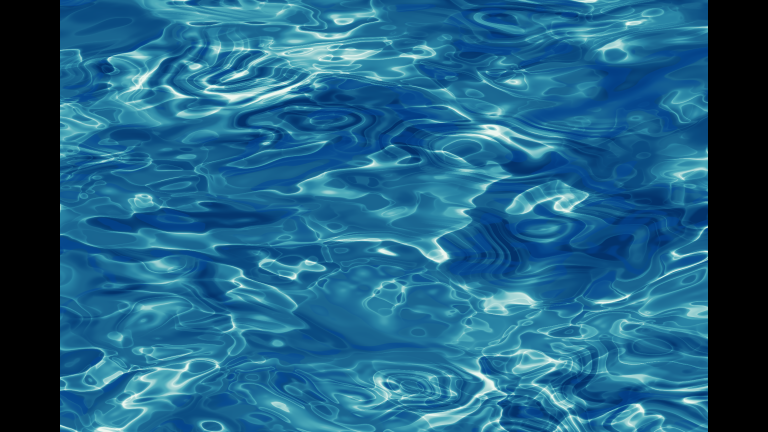
This texture is drawn by a Shadertoy shader. Its source:

```glsl
// Sunlit rippling pool water with refracted caustic lines, between two black side bars.

#define WATER_ASPECT 1.5    // width of the water relative to its height
#define WAVE_SCALE vec2(2.3, 4.8)
#define PERSPECTIVE 1.4     // how much the waves flatten towards the top
#define REFRACTION 0.30     // how far wave slopes bend the view of the floor
#define WAVE_ROUGHNESS 0.38 // strength of each finer wave octave
#define BASE_TONE 0.27
#define PATCH_CONTRAST 0.80
#define CAUSTIC_GAIN 0.85
#define STREAK_GAIN 0.85
#define STREAK_DENSITY 13.0
#define SAMPLES 3           // antialiasing grid per side

vec2 hashGradient(vec2 cell) {
    vec3 h = fract(vec3(cell.xyx) * vec3(0.1031, 0.1030, 0.0973));
    h += dot(h, h.yzx + 33.33);
    float angle = 6.2832 * fract((h.x + h.y) * h.z);
    return vec2(cos(angle), sin(angle));
}

float gradientNoise(vec2 p) {
    vec2 i = floor(p), f = fract(p);
    vec2 u = f * f * f * (f * (f * 6.0 - 15.0) + 10.0);
    vec2 e = vec2(1.0, 0.0);
    float a = dot(hashGradient(i), f);
    float b = dot(hashGradient(i + e.xy), f - e.xy);
    float c = dot(hashGradient(i + e.yx), f - e.yx);
    float d = dot(hashGradient(i + e.xx), f - e.xx);
    return mix(mix(a, b, u.x), mix(c, d, u.x), u.y);
}

// Height of the surface: a swell with smaller crossing waves
float waveHeight(vec2 p) {
    const mat2 turn = mat2(0.92, 0.39, -0.39, 0.92);
    float height = 0.0, amplitude = 1.0;
    for (int octave = 0; octave < 3; octave++) {
        height += amplitude * gradientNoise(p);
        p = turn * p * 1.95 + 7.3;
        amplitude *= WAVE_ROUGHNESS;
    }
    return height;
}

// Light fold: a crisp edge on one side, a soft glow on the other
float caustic(vec2 p) {
    float n = gradientNoise(p);
    return exp(n > 0.0 ? -9.0 * n : 38.0 * n);
}

vec3 waterRamp(float tone) {
    vec3 color = mix(vec3(0.01, 0.20, 0.42), vec3(0.04, 0.30, 0.51), smoothstep(-0.20, 0.12, tone));
    color = mix(color, vec3(0.10, 0.40, 0.57), smoothstep(0.10, 0.36, tone));
    color = mix(color, vec3(0.16, 0.52, 0.65), smoothstep(0.38, 0.62, tone));
    color = mix(color, vec3(0.30, 0.67, 0.73), smoothstep(0.58, 0.80, tone));
    color = mix(color, vec3(0.63, 0.83, 0.83), smoothstep(0.80, 1.03, tone));
    return mix(color, vec3(0.92, 0.97, 0.94), smoothstep(1.03, 1.35, tone));
}

vec3 waterColor(vec2 p) {
    vec2 surface = p * WAVE_SCALE + vec2(3.0, PERSPECTIVE * p.y * p.y);
    surface.y += 0.5 * gradientNoise(p * 1.7 + 4.0);

    // Surface slope and the floor point seen through it
    vec2 e = vec2(0.02, 0.0);
    float height = waveHeight(surface);
    vec2 slope = vec2(waveHeight(surface + e.xy), waveHeight(surface + e.yx)) - height;
    slope /= e.x;
    vec2 seen = surface + REFRACTION * slope;

    // Soft light patches, then wide, medium and fine caustics
    float tone = BASE_TONE + PATCH_CONTRAST * gradientNoise(seen * 1.05 + 11.0);
    float lit = smoothstep(-0.25, 0.30, gradientNoise(seen * 0.8 + 31.0));
    float fineLit = smoothstep(-0.15, 0.30, gradientNoise(surface * 0.9 + 47.0));
    tone += CAUSTIC_GAIN * lit * caustic(seen * 1.15 + 17.0);
    tone += 0.50 * CAUSTIC_GAIN * caustic(seen * 1.9 + 53.0) * (0.4 + 0.6 * fineLit);
    tone += 0.45 * CAUSTIC_GAIN * caustic(seen * 3.3 + 67.0) * fineLit;
    tone += 0.07 * slope.y;

    // Reflected streaks that follow the wave contours
    float streakZone = smoothstep(-0.08, 0.25, gradientNoise(surface * vec2(0.6, 0.9) + 71.0));
    vec2 along = vec2(surface.x * 0.8, height * STREAK_DENSITY + surface.y * 3.0);
    float streaks = gradientNoise(along) + 0.5 * caustic(along * vec2(1.0, 0.8) + 29.0) - 0.12;
    tone += STREAK_GAIN * streakZone * streaks;

    // Saturated blue tiles showing through the shaded water
    float tile = smoothstep(0.14, 0.20, gradientNoise(seen * 2.1 + 91.0));
    float shade = 1.0 - smoothstep(0.20, 0.60, tone);
    return mix(waterRamp(tone), vec3(0.01, 0.28, 0.60), 0.55 * tile * shade);
}

void mainImage(out vec4 fragColor, in vec2 fragCoord) {
    vec3 total = vec3(0.0);
    for (int j = 0; j < SAMPLES; j++) {
        for (int i = 0; i < SAMPLES; i++) {
            vec2 offset = (vec2(i, j) + 0.5) / float(SAMPLES) - 0.5;
            vec2 p = (fragCoord + offset) / iResolution.y;
            p.x -= 0.5 * iResolution.x / iResolution.y;
            float inside = step(abs(p.x), 0.5 * WATER_ASPECT);
            total += inside * waterColor(p);
        }
    }
    fragColor = vec4(total / float(SAMPLES * SAMPLES), 1.0);
}
```
